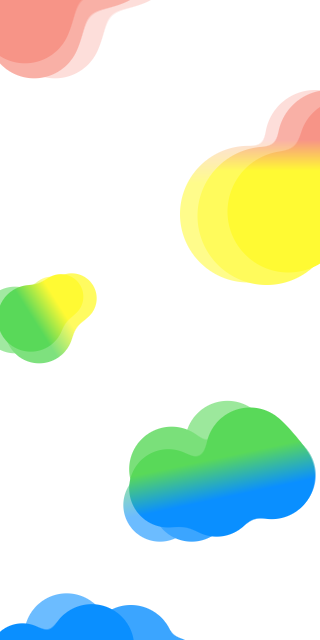
A Shadertoy shader for this background:

```glsl
const float CANVAS_WIDTH = 3.84;
const vec3 WHITE = vec3(1.0);
const vec3 SALMON = vec3(0.97, 0.58, 0.53);
const vec3 YELLOW = vec3(1.0, 0.98, 0.2);
const vec3 GREEN = vec3(0.35, 0.85, 0.35);
const vec3 BLUE = vec3(0.04, 0.56, 1.0);

// Circles are stored as centre (xy) and radius (z).
float circleDistance(vec2 p, vec3 circle) {
    return length(p - circle.xy) - circle.z;
}

float smoothUnion(float a, float b, float blend) {
    float h = max(blend - abs(a - b), 0.0) / blend;
    return min(a, b) - h * h * blend * 0.25;
}

float pairDistance(vec2 p, vec3 a, vec3 b, float blend) {
    return smoothUnion(circleDistance(p, a), circleDistance(p, b), blend);
}

float cloudDistance(vec2 p, vec3 a, vec3 b, vec3 c, vec3 d, float blend) {
    return smoothUnion(pairDistance(p, a, b, blend),
                       pairDistance(p, c, d, blend), blend);
}

// Progress from one point to another, along the line joining them.
float linearRamp(vec2 p, vec2 from, vec2 to) {
    vec2 axis = to - from;
    return clamp(dot(p - from, axis) / dot(axis, axis), 0.0, 1.0);
}

vec3 pale(vec3 tint, float strength) {
    return mix(WHITE, tint, strength);
}

vec3 paint(vec3 base, vec3 tint, float dist, float pixel) {
    return mix(base, tint, clamp(0.5 - dist / pixel, 0.0, 1.0));
}

float cornerShape(vec2 p) {
    return pairDistance(p, vec3(0.30, 0.20, 0.56), vec3(1.19, -0.63, 0.52), 0.6);
}

vec3 drawCorner(vec3 color, vec2 p, float pixel) {
    color = paint(color, pale(SALMON, 0.31), cornerShape(p - vec2(0.36, 0.18)), pixel);
    color = paint(color, pale(SALMON, 0.74), cornerShape(p - vec2(0.11, 0.18)), pixel);
    return paint(color, SALMON, cornerShape(p), pixel);
}

vec3 drawSunBlob(vec3 color, vec2 p, float pixel) {
    float ramp = linearRamp(p, vec2(3.4, 1.68), vec2(3.4, 2.05));
    float softRamp = linearRamp(p, vec2(3.2, 1.68), vec2(3.2, 2.2));
    float outer = pairDistance(p, vec3(2.98, 2.57, 0.82), vec3(3.78, 1.68, 0.60), 0.2);
    float middle = pairDistance(p, vec3(3.20, 2.59, 0.83), vec3(3.95, 1.70, 0.62), 0.2);
    float inner = pairDistance(p, vec3(3.46, 2.54, 0.73), vec3(4.15, 1.75, 0.56), 0.25);
    color = paint(color, mix(pale(SALMON, 0.31), pale(YELLOW, 0.57), softRamp), outer, pixel);
    color = paint(color, mix(pale(SALMON, 0.74), pale(YELLOW, 0.8), ramp), middle, pixel);
    return paint(color, mix(SALMON, YELLOW, ramp), inner, pixel);
}

vec3 drawLeafBlob(vec3 color, vec2 p, float pixel) {
    float ramp = linearRamp(p, vec2(0.36, 3.77), vec2(0.66, 3.58));
    vec3 tint = mix(GREEN, YELLOW, ramp);
    float outer = pairDistance(p, vec3(0.18, 3.84, 0.40), vec3(0.62, 3.59, 0.27), 0.15);
    float middle = pairDistance(p, vec3(0.47, 3.95, 0.41), vec3(0.86, 3.58, 0.30), 0.2);
    float inner = pairDistance(p, vec3(0.37, 3.82, 0.40), vec3(0.73, 3.56, 0.27), 0.15);
    color = paint(color, pale(tint, 0.57), outer, pixel);
    color = paint(color, pale(tint, 0.78), middle, pixel);
    return paint(color, tint, inner, pixel);
}

vec3 drawSeaCloud(vec3 color, vec2 p, float pixel) {
    vec3 tint = mix(GREEN, BLUE, linearRamp(p, vec2(2.6, 5.50), vec2(2.7, 5.97)));
    float outer = cloudDistance(p, vec3(1.92, 6.06, 0.44), vec3(2.50, 5.90, 0.45),
                                vec3(2.73, 5.32, 0.51), vec3(3.29, 5.70, 0.50), 0.15);
    float middle = cloudDistance(p, vec3(2.06, 5.63, 0.51), vec3(2.30, 6.02, 0.48),
                                 vec3(3.00, 5.48, 0.50), vec3(3.24, 5.70, 0.50), 0.2);
    float inner = cloudDistance(p, vec3(2.02, 5.86, 0.47), vec3(2.60, 5.96, 0.48),
                                vec3(3.00, 5.42, 0.53), vec3(3.26, 5.71, 0.52), 0.18);
    color = paint(color, pale(tint, 0.6), outer, pixel);
    color = paint(color, pale(tint, 0.8), middle, pixel);
    return paint(color, tint, inner, pixel);
}

vec3 drawLowCloud(vec3 color, vec2 p, float pixel) {
    float outer = circleDistance(p, vec3(0.80, 7.63, 0.51));
    float middle = pairDistance(p, vec3(1.57, 7.78, 0.52), vec3(2.05, 8.02, 0.38), 0.1);
    float inner = pairDistance(p, vec3(1.10, 7.76, 0.51), vec3(0.27, 7.89, 0.41), 0.2);
    color = paint(color, pale(BLUE, 0.6), outer, pixel);
    color = paint(color, pale(BLUE, 0.8), middle, pixel);
    return paint(color, BLUE, inner, pixel);
}

void mainImage(out vec4 fragColor, in vec2 fragCoord) {
    // Canvas units, with y running down from the top edge.
    float pixel = CANVAS_WIDTH / iResolution.x;
    vec2 p = vec2(fragCoord.x, iResolution.y - fragCoord.y) * pixel;

    vec3 color = drawCorner(WHITE, p, pixel);
    color = drawSunBlob(color, p, pixel);
    color = drawLeafBlob(color, p, pixel);
    color = drawSeaCloud(color, p, pixel);
    color = drawLowCloud(color, p, pixel);
    fragColor = vec4(color, 1.0);
}
```
